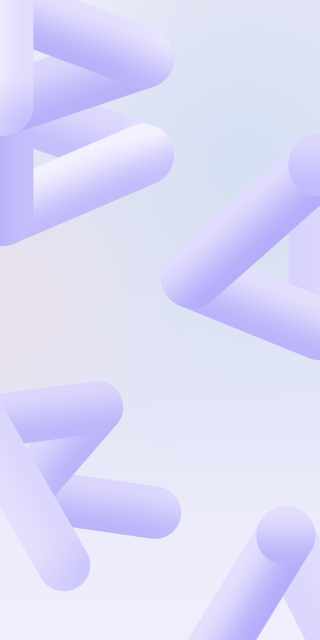
This background is drawn by a Shadertoy shader. Its source:

```glsl
const vec3 PALE = vec3(0.950, 0.945, 0.995);
const vec3 DEEP = vec3(0.710, 0.680, 0.980);
const vec3 SKY_BASE = vec3(0.940, 0.932, 0.988);
const vec3 SKY_MID = vec3(0.872, 0.893, 0.965);
const vec3 SKY_TOP = vec3(0.890, 0.900, 0.960);
const vec3 BLUE_GLOW = vec3(0.842, 0.878, 0.950);
const vec3 PINK_GLOW = vec3(0.912, 0.885, 0.928);
const vec3 WHITE_GLOW = vec3(0.935, 0.935, 0.975);
const float THICK = 0.0964;   // tube radii, in canvas widths
const float MEDIUM = 0.0915;
const float THIN = 0.0820;

void glow(inout vec3 col, vec2 p, vec2 center, float size, vec3 tint) {
    vec2 q = (p - center) / size;
    col = mix(col, tint, exp(-dot(q, q)));
}

vec3 background(vec2 p) {
    vec3 col = mix(SKY_BASE, SKY_MID, smoothstep(0.05, 1.05, p.y));
    col = mix(col, SKY_TOP, smoothstep(1.3, 2.0, p.y));
    glow(col, p, vec2(0.75, 1.48), 0.42, BLUE_GLOW);
    glow(col, p, vec2(0.00, 1.05), 0.38, PINK_GLOW);
    glow(col, p, vec2(0.10, 2.00), 0.30, WHITE_GLOW);
    return col;
}

// Rounded tube from a to b. Tones run from 0 (pale) to 1 (deep):
// x = left of the direction, y = right of it, z = offset toward end b.
void tube(inout vec3 col, vec2 p, vec2 a, vec2 b, float radius, vec3 tones) {
    vec2 axis = b - a;
    vec2 dir = normalize(axis);
    vec2 q = p - a;
    float h = clamp(dot(q, axis) / dot(axis, axis), 0.0, 1.0);
    float dist = length(q - axis * h) - radius;
    float side = dot(q, vec2(-dir.y, dir.x)) / radius;
    float along = dot(p - b, dir) / radius;
    float tone = mix(tones.y, tones.x, smoothstep(-0.9, 0.9, side));
    tone += tones.z * smoothstep(-1.2, 0.9, along);
    float cover = clamp(0.5 - dist * iResolution.x, 0.0, 1.0);
    col = mix(col, mix(PALE, DEEP, clamp(tone, 0.0, 1.0)), cover);
}

// Round tube end, shaded from top to bottom
void cap(inout vec3 col, vec2 p, vec2 center, float radius, float top, float bottom) {
    tube(col, p, center, center + vec2(0.001, 0.0), radius, vec3(top, bottom, 0.0));
}

void upperLeftTubes(inout vec3 col, vec2 p) {
    vec2 highTip = vec2(0.448, 1.820);
    vec2 lowTip = vec2(0.448, 1.516);
    vec2 waist = vec2(0.008, 1.672);
    vec2 foot = vec2(0.008, 1.328);
    tube(col, p, waist, lowTip, THICK, vec3(0.35, 0.75, -0.4));
    tube(col, p, foot, lowTip, THICK, vec3(0.0, 0.8, -0.1));
    tube(col, p, waist, foot, THICK, vec3(0.75, 1.05, 0.0));
    tube(col, p, highTip, waist, THICK, vec3(0.95, 0.4, 0.0));
    tube(col, p, vec2(0.0, 1.987), highTip, THICK, vec3(0.25, 0.95, -0.1));
    tube(col, p, vec2(0.008, 2.2), waist, THICK, vec3(0.3, -0.1, 0.45));
}

void rightTubes(inout vec3 col, vec2 p) {
    vec2 corner = vec2(0.600, 1.133);
    vec2 top = vec2(0.997, 1.484);
    vec2 bottom = vec2(1.0, 0.971);
    tube(col, p, top, bottom, THICK, vec3(0.3, 0.45, 0.0));
    tube(col, p, corner, bottom, THICK, vec3(0.25, 0.9, 0.0));
    tube(col, p, corner, top, THICK, vec3(0.3, 1.0, 0.0));
    cap(col, p, top, THICK, 0.4, 0.8);
}

void lowerLeftTubes(inout vec3 col, vec2 p) {
    vec2 tip = vec2(0.302, 0.727);
    tube(col, p, vec2(0.156, 0.445), vec2(0.484, 0.398), THIN, vec3(0.4, 0.9, -0.05));
    tube(col, p, tip, vec2(0.104, 0.497), THIN, vec3(0.9, 0.4, -0.1));
    tube(col, p, vec2(-0.05, 0.68), tip, THIN, vec3(0.4, 0.88, 0.0));
    tube(col, p, vec2(-0.138, 0.82), vec2(0.2, 0.234), THIN, vec3(0.4, 0.25, 0.25));
}

void lowerRightTubes(inout vec3 col, vec2 p) {
    vec2 apex = vec2(0.893, 0.326);
    tube(col, p, apex, vec2(1.094, -0.075), MEDIUM, vec3(0.3, 0.4, 0.0));
    tube(col, p, apex, vec2(0.657, -0.059), MEDIUM, vec3(1.0, 0.25, 0.0));
    cap(col, p, apex, MEDIUM, 0.28, 0.9);
}

void mainImage(out vec4 fragColor, in vec2 fragCoord) {
    vec2 p = fragCoord / iResolution.x;
    vec3 col = background(p);
    upperLeftTubes(col, p);
    rightTubes(col, p);
    lowerLeftTubes(col, p);
    lowerRightTubes(col, p);
    fragColor = vec4(col, 1.0);
}
```
